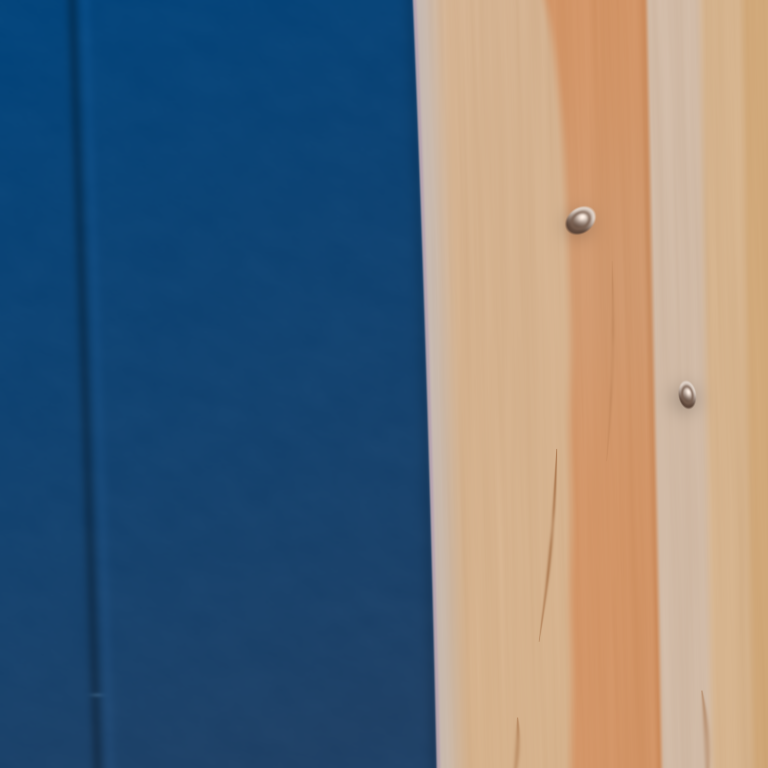
Write a Shadertoy shader that draws this texture.

```glsl
// A blue painted panel with one groove beside bare, vertically grained boards.
// Soft-edged bands follow gently slanted curves; stretched noise gives the grain,
// and tapered strokes and small shaded ellipses add cracks and screw heads.

#define BLUE_TOP    vec3(0.015, 0.270, 0.485)
#define BLUE_LOW    vec3(0.125, 0.258, 0.405)
#define PALE_WOOD   vec3(0.820, 0.730, 0.650)
#define TAN_WOOD    vec3(0.832, 0.698, 0.565)
#define ORANGE_WOOD vec3(0.825, 0.582, 0.400)
#define CRACK_TINT  vec3(0.620, 0.400, 0.230)
#define GRAIN       0.035
#define EDGE_SOFT   0.0022

float hash(vec2 p) {
    p = fract(p * vec2(0.1031, 0.1137));
    p += dot(p, p.yx + 33.33);
    return fract((p.x + p.y) * p.x * 17.0);
}

float noise(vec2 p) {
    vec2 i = floor(p), f = fract(p);
    f = f * f * (3.0 - 2.0 * f);
    return mix(mix(hash(i), hash(i + vec2(1, 0)), f.x),
               mix(hash(i + vec2(0, 1)), hash(i + vec2(1, 1)), f.x), f.y);
}

float fbm(vec2 p) {
    float sum = 0.0, amp = 0.5;
    for (int i = 0; i < 4; i++) {
        sum += amp * noise(p);
        p = p * 2.03 + 17.0;
        amp *= 0.5;
    }
    return sum;
}

// Soft step from the left to the right of a boundary
float rightOf(float d, float soft) { return smoothstep(-soft, soft, d); }

float bump(float d, float width) { return exp(-d * d / (width * width)); }

vec3 paint(vec2 p, float edgeDist) {
    float t = 1.0 - p.y;
    float fade = clamp(0.9 * t + 0.42 * p.x - 0.05, 0.0, 1.0);
    vec3 col = mix(BLUE_TOP, BLUE_LOW, fade);
    col += 0.022 * (fbm(p * vec2(18.0, 40.0) + p.x * 9.0) - 0.47);
    // Groove: dark core with a faint lit lip
    float g = p.x - (0.094 + 0.033 * t);
    col *= 1.0 - 0.24 * bump(g, 0.008);
    col += vec3(0.012, 0.020, 0.030) * bump(g - 0.017, 0.008);
    col += vec3(0.08, 0.10, 0.11) * bump(g - 0.002, 0.008) * bump(t - 0.905, 0.003);
    // Shade next to the boards
    return col * (1.0 - 0.12 * bump(edgeDist, 0.012));
}

vec3 wood(vec2 p, float edgeDist) {
    float t = 1.0 - p.y;
    float slanted = p.x - 0.025 * t;
    float fine = fbm(vec2(slanted * 150.0, p.y * 3.0)) - 0.47;
    float broad = fbm(vec2(slanted * 38.0, p.y * 1.6 + 5.0)) - 0.47;

    // Pale rounded corner running into the tan board
    vec3 col = mix(vec3(0.785, 0.735, 0.705), TAN_WOOD, smoothstep(0.004, 0.048, edgeDist));
    col += vec3(0.005, -0.002, -0.018) * t;
    // Orange heartwood, waving near the top
    float band = p.x - (0.743 - 0.033 * exp(-7.0 * t)) - 0.004 * (noise(vec2(3.0, p.y * 9.0)) - 0.5);
    vec3 heart = ORANGE_WOOD + vec3(-0.010, 0.015, 0.030) * bump(t - 0.36, 0.2);
    col = mix(col, heart, rightOf(band, 0.009));
    // Pale board, then two warmer strips
    float joint = p.x - (0.842 + 0.020 * t);
    col = mix(col, PALE_WOOD, rightOf(joint, 0.004));
    col = mix(col, vec3(0.835, 0.700, 0.550), rightOf(p.x - 0.912 - 0.015 * t, 0.008));
    col = mix(col, vec3(0.815, 0.655, 0.470), rightOf(p.x - 0.967 - 0.014 * t, 0.007));
    col -= vec3(0.025, 0.035, 0.040) * bump(joint + 0.004, 0.004);
    return col + GRAIN * (fine + broad) * vec3(0.8, 1.0, 1.2);
}

// Tapered dark stroke between two points
float crack(vec2 p, vec2 a, vec2 b, float width) {
    vec2 ab = b - a;
    float h = clamp(dot(p - a, ab) / dot(ab, ab), 0.0, 1.0);
    float w = width * (0.25 + 3.0 * h * (1.0 - h));
    float bend = 0.004 * sin(3.14159 * h);
    return bump(length(p - a - ab * h - vec2(bend, 0.0)), w) * (0.5 + 0.5 * noise(p * vec2(90, 35)));
}

// Tilted metal ellipse with a lit face, dark lower rim and recess
vec3 screw(vec3 col, vec2 p, vec2 center, vec2 radii, float angle) {
    float c = cos(angle), s = sin(angle);
    vec2 d = p - center, q = mat2(c, -s, s, c) * d / radii;
    float r = length(q);
    float light = dot(d / max(radii.x, radii.y), vec2(0.35, 0.75));
    vec3 metal = mix(vec3(0.36, 0.27, 0.22), vec3(0.88, 0.83, 0.79), smoothstep(-0.55, 0.45, light));
    metal = mix(metal, vec3(0.47, 0.37, 0.31), 0.75 * bump(r - 0.58, 0.16));
    metal += 0.22 * bump(length(q - vec2(0.15, 0.1)), 0.3);
    col *= 1.0 - 0.14 * bump(length(d + vec2(0.003, 0.006)), 0.021);
    return mix(col, metal, 1.0 - smoothstep(0.85, 1.08, r));
}

void mainImage(out vec4 fragColor, in vec2 fragCoord) {
    vec2 p = fragCoord / iResolution.xy;
    float t = 1.0 - p.y;
    float edgeDist = p.x - (0.538 + 0.041 * t - 0.010 * t * t);

    vec3 boards = wood(p, edgeDist);
    float cracks = 0.75 * crack(p, vec2(0.725, 0.415), vec2(0.702, 0.165), 0.0026);
    cracks += 0.55 * crack(p, vec2(0.674, 0.065), vec2(0.665, -0.03), 0.0035);
    cracks += 0.60 * crack(p, vec2(0.914, 0.100), vec2(0.920, -0.04), 0.0040);
    cracks += 0.25 * crack(p, vec2(0.797, 0.660), vec2(0.790, 0.400), 0.0025);
    boards = mix(boards, CRACK_TINT, clamp(cracks, 0.0, 1.0));
    boards = screw(boards, p, vec2(0.756, 0.713), vec2(0.0215, 0.0165), 0.65);
    boards = screw(boards, p, vec2(0.895, 0.486), vec2(0.0115, 0.0185), 0.15);

    // Join paint and wood with a thin violet fringe
    vec3 col = mix(paint(p, edgeDist), boards, rightOf(edgeDist, EDGE_SOFT));
    col = mix(col, vec3(0.66, 0.57, 0.68), 0.55 * bump(edgeDist - 0.002, 0.0028));
    fragColor = vec4(clamp(col, 0.0, 1.0), 1.0);
}
```
